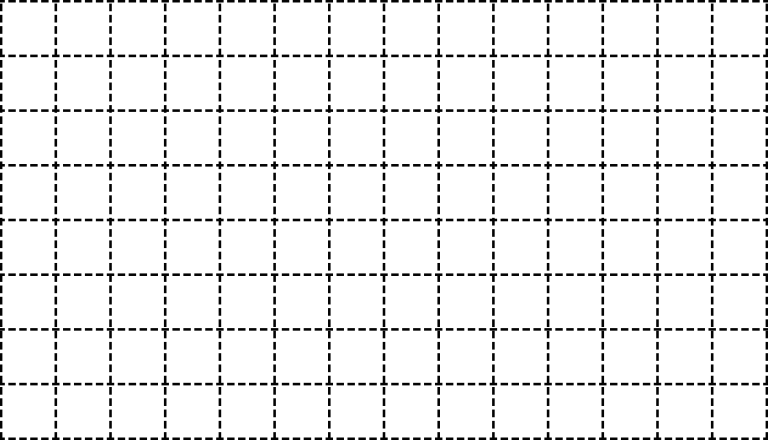
A WebGL 1 fragment shader for this pattern:

```glsl
precision highp float;
// Square grid of black dashed lines on white, 14 cells across and 8 down.

#define COLUMNS 14.0
#define GRID_SPAN 0.9971     // width of all columns, as a share of the canvas
#define LINE_WIDTH 0.047     // in cells
#define DASH_FILL 0.68       // inked share of one dash period
#define DASHES_ACROSS 5.0    // dash periods per cell on horizontal lines
#define DASHES_DOWN 4.85     // dash periods per cell on vertical lines
#define PHASE_ACROSS 0.0
#define PHASE_DOWN 0.15
#define INK vec3(0.01)
#define PAPER vec3(1.0)

uniform vec2 u_resolution;

// Signed distance from x to the nearest whole number.
float fromNearest(float x) {
  return fract(x + 0.5) - 0.5;
}

// Share of a pixel covered by a band centred on offset zero.
float band(float offset, float width, float pixel) {
  return clamp(0.5 + (0.5 * width - abs(offset)) / pixel, 0.0, 1.0);
}

// Dashed lines spaced one cell apart; dashes run along the second coordinate.
float dashedLines(float across, float along, float dashes, float phase, float pixel) {
  float stroke = band(fromNearest(across), LINE_WIDTH, pixel);
  float dash = band(fromNearest(along * dashes + phase), DASH_FILL, pixel * dashes);
  return stroke * dash;
}

void main() {
  // Cell units, with a grid crossing at the centre of the canvas.
  float cellsPerPixel = COLUMNS / (GRID_SPAN * u_resolution.x);
  vec2 cell = (gl_FragCoord.xy - 0.5 * u_resolution) * cellsPerPixel;

  float rows = dashedLines(cell.y, cell.x, DASHES_ACROSS, PHASE_ACROSS, cellsPerPixel);
  float columns = dashedLines(cell.x, cell.y, DASHES_DOWN, PHASE_DOWN, cellsPerPixel);

  // Union of both line sets.
  float ink = 1.0 - (1.0 - rows) * (1.0 - columns);
  gl_FragColor = vec4(mix(PAPER, INK, ink), 1.0);
}
```
